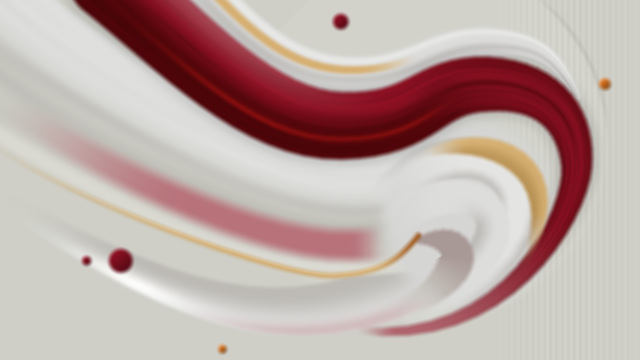
Reproduce this background procedurally as a Shadertoy shader.

```glsl
#define HEIGHT 4.32
#define SOFT 0.042
#define STEPS 16
#define STRIPES 14.0
#define PAPER vec3(.81, .81, .782)
#define SILK vec3(.865, .865, .86)
#define SHADE vec3(.68, .67, .65)
#define CRIMSON vec3(.53, .06, .13)
#define MAROON vec3(.3, .02, .035)
#define ROSE vec3(.72, .45, .48)
#define GOLD vec3(.81, .66, .42)
#define AMBER vec3(.85, .45, .12)

float hash(vec2 p) {
  vec3 q = fract(p.xyx * .1031);
  q += dot(q, q.yzx + 33.33);
  return fract((q.x + q.y) * q.z);
}

float noise(vec2 p) {
  vec2 i = floor(p), f = fract(p), e = vec2(1, 0);
  f *= f * (3.0 - 2.0 * f);
  return mix(mix(hash(i), hash(i + e), f.x),
             mix(hash(i + e.yx), hash(i + e.xx), f.x), f.y);
}

// Smooth ramp that may also run downwards
float fade(float a, float b, float x) {
  x = clamp((x - a) / (b - a), 0.0, 1.0);
  return x * x * (3.0 - 2.0 * x);
}

float cover(float d, float w) { return fade(SOFT, -SOFT, abs(d) - w); }
float ridge(float x, float c, float w) { x = (x - c) / w; return exp(-x * x); }
float band(float x, float lo, float hi, float s) {
  return fade(lo - s, lo + s, x) * fade(hi + s, hi - s, x);
}

// Current cubic, and its closest point: signed distance, position along
mat4x2 cubic;
vec2 near;

void trace(vec2 p, float start) {
  vec2 from = cubic[0];
  for (int i = 1; i <= STEPS; i++) {
    float t = float(i) / float(STEPS), u = 1.0 - t;
    vec2 to = cubic * vec4(u*u*u, 3.0*u*u*t, 3.0*u*t*t, t*t*t);
    vec2 e = to - from, r = p - from;
    float h = clamp(dot(r, e) / dot(e, e), 0.0, 1.0);
    float d = length(r - e * h);
    if (d < abs(near.x))
      near = vec2(e.x * r.y < e.y * r.x ? -d : d, start + t - (1.0 - h) / float(STEPS));
    from = to;
  }
}

void begin(vec2 p, mat4x2 c) {
  cubic = c;
  near = vec2(9, 0);
  trace(p, 0.0);
}

// Continues the curve with a mirrored handle
void extend(vec2 p, float start, vec4 e) {
  cubic = mat4x2(cubic[3], 2.0 * cubic[3] - cubic[2], e.xy, e.zw);
  trace(p, start);
}

float fiber(float v) { return noise(vec2(v * 9.0, near.y * 3.0)) - .5; }

void ball(inout vec3 col, vec2 q, float r, vec3 tint) {
  col = mix(col, tint * (.85 + .3 * dot(q / r, vec2(-.5, .6))), cover(length(q), r));
}

vec3 background(vec2 p) {
  float ring = length(p - vec2(5.1, 2.62)) - 2.19;
  float lines = cos(6.2832 * STRIPES * p.x);
  return PAPER + .015 * lines * band(p.x, 6.2, 7.45, .4)
    + .015 * fade(SOFT, -SOFT, ring) - .05 * ridge(ring, 0.0, .03) * fade(2.4, 3.4, p.y) * fade(6.3, 6.8, p.x);
}

// Pale sheets with a rose fold and a gold seam
void paintSheets(inout vec3 col, vec2 p) {
  begin(p, mat4x2(0, 1.92, 1.8, .9, 3.4, -.1, 5.4, 1.2));
  float w = .12 + .26 * near.y, v = near.x / w;
  vec3 tint = mix(SILK, SHADE + .06, fade(-.7, .7, v));
  tint = mix(tint, ROSE, .3 * ridge(v, -.8, .3) * fade(.4, .7, near.y));
  tint += .13 * ridge(v, -.6, .5) * ridge(near.y, .3, .15);
  col = mix(col, tint, cover(near.x, w) * fade(0.0, .35, near.y));

  begin(p, mat4x2(-.4, 3.97, .7, 3, 3.1, 1.72, 4.2, 1.72));
  extend(p, 1.0, vec4(5.3, 2, 5.6, 2.17));
  w = .98 - .27 * min(near.y, 1.0);
  v = near.x / w;
  tint = mix(PAPER - .02, SILK, fade(-.1, .5, v)) + .03 * fiber(v) + .06 * ridge(v, -.85, .15);
  tint = mix(tint, SHADE, .3 * ridge(v, .08, .12) + .35 * ridge(v, -.2, .12));
  float fold = band(v, -.6 - .13 * near.y, -.33 + .1 * near.y, .12);
  tint = mix(tint, ROSE, fold * fade(.15, .6, near.y) * fade(1.15, 1.0, near.y));
  col = mix(col, tint, cover(near.x, w) * fade(1.9, 1.4, near.y));

  // Rounded head, nested arches and hollow
  float head = length((p - vec2(5.62, 1.75)) / vec2(1.1, 1.2));
  col = mix(col, SILK - .03, fade(1.05, .8, head));
  begin(p, mat4x2(4.4, 1.47, 5.2, 3.42, 7.7, 2.02, 5, .52));
  tint = mix(SILK + .03, SHADE, .7 * fade(.08, .26, abs(near.x)));
  col = mix(col, tint, cover(near.x, .24) * band(near.y, .2, .9, .18));
  begin(p, mat4x2(4.5, 1.34, 5.2, 2.62, 7.2, 1.72, 4.7, .47));
  tint = mix(SILK, SHADE, .7 * fade(.05, -.2, near.x) * fade(.3, .7, near.y));
  col = mix(col, tint, cover(near.x, .2) * band(near.y, .16, .9, .14));
  begin(p, mat4x2(5.05, 1.44, 5.55, 1.52, 5.8, 1.1, 4.7, .5));
  tint = mix(vec3(.66, .6, .59), PAPER, fade(.45, 1.0, near.y));
  col = mix(col, tint, cover(near.x, .05 + .16 * sin(near.y * 3.0)) * fade(1.0, .75, near.y));

  begin(p, mat4x2(-.1, 2.6, .8, 1.92, 3.4, .98, 4, 1.01));
  extend(p, 1.0, vec4(4.8, 1.22, 5.02, 1.49));
  tint = mix(GOLD, AMBER * .7, fade(1.3, 2.0, near.y)) + .05 * ridge(near.x, .015, .02);
  col = mix(col, tint, cover(near.x, .03) * fade(-.1, .7, near.y));
}

// Upper white band, crimson ribbon and golden arch
void paintRibbons(inout vec3 col, vec2 p) {
  begin(p, mat4x2(2.35, 4.52, 3, 3.82, 3.5, 3.4, 4.25, 3.41));
  extend(p, 1.0, vec4(5.2, 3.8, 5.85, 3.8));
  extend(p, 2.0, vec4(6.65, 3.62, 6.92, 3.17));
  float w = .27 - .04 * near.y - .1 * max(near.y - 2.0, 0.0), v = near.x / w;
  vec3 tint = mix(SILK, SHADE, .4 * ridge(v, -.2, .25) + .3 * ridge(v, -.9, .2));
  tint = mix(tint, GOLD + .03, band(v, .1, .5, .15) * fade(1.5, 1.0, near.y));
  col = mix(col, tint + .04 * ridge(v, .75, .2), cover(near.x, w));

  begin(p, mat4x2(1.3, 4.57, 2.2, 3.82, 3.1, 2.81, 4.1, 2.81));
  extend(p, 1.0, vec4(5.1, 3.31, 5.85, 3.31));
  extend(p, 2.0, vec4(6.92, 2.87, 6.92, 2.32));
  extend(p, 3.0, vec4(6.1, .12, 4.25, .36));
  float s = near.y;
  w = .48 - .075 * min(s, 2.0) - .145 * max(s - 2.0, 0.0);
  v = near.x / w;
  float body = mix(fade(-.35, .5, v), .9 - .6 * v * v, fade(1.3, 2.2, s));
  tint = mix(MAROON, CRIMSON, body) * (1.0 + .15 * fiber(v));
  tint += vec3(.2, .03, .02) * ridge(v, -.4, .1) * band(s, .3, 1.6, .3);
  tint = mix(tint, MAROON, .6 * ridge(v, .05, .12) * band(s, 1.6, 2.8, .3));
  tint = mix(tint, ROSE, .55 * fade(.2, 1.0, v) * fade(1.3, .3, s));
  tint = mix(tint, ROSE, .85 * fade(3.25, 3.9, s));
  col *= 1.0 - .1 * ridge(max(abs(near.x) - w, 0.0), 0.0, .1) * fade(3.6, 3.0, s);
  col = mix(col, tint, cover(near.x, w) * fade(4.0, 3.9, s));

  begin(p, mat4x2(5, 2.44, 5.9, 2.82, 6.9, 2.32, 6.28, 1.14));
  w = .03 + .11 * sin(3.1416 * near.y);
  tint = GOLD + .05 * sin(near.x / w * 2.0) - .05 * near.y;
  col = mix(col, tint, cover(near.x, w) * band(near.y, .12, .9, .12));
}

void mainImage(out vec4 fragColor, in vec2 fragCoord) {
  vec2 p = fragCoord / iResolution.y * HEIGHT;
  vec3 col = background(p);
  paintSheets(col, p);
  paintRibbons(col, p);
  // Scattered beads
  ball(col, p - vec2(4.09, 4.06), .09, CRIMSON);
  ball(col, p - vec2(1.45, 1.19), .14, CRIMSON);
  ball(col, p - vec2(1.04, 1.19), .05, CRIMSON);
  ball(col, p - vec2(7.26, 3.31), .065, AMBER);
  ball(col, p - vec2(2.67, .13), .045, AMBER);
  fragColor = vec4(clamp(col, 0.0, 1.0), 1);
}
```
